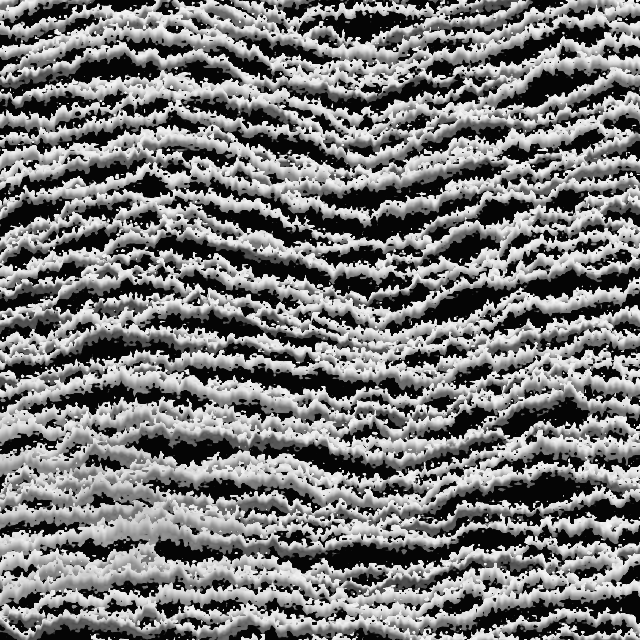
Give the GLSL for this texture, as a WebGL 1 fragment shader.

```glsl
precision highp float;
// Stacked torn sheets: wavy, ragged layers seen edge on, in black and white.
// Sheets are composited back to front; each has a bright torn rim that
// fades down into grey and then into a speckled black gap.
uniform vec2 u_resolution;

float hash(vec2 p) {
  return fract(sin(dot(p, vec2(12.9898, 78.233))) * 43758.5453);
}

float noise(vec2 p) {
  vec2 cell = floor(p);
  vec2 f = fract(p);
  f = f * f * (3.0 - 2.0 * f);
  return mix(mix(hash(cell), hash(cell + vec2(1.0, 0.0)), f.x),
             mix(hash(cell + vec2(0.0, 1.0)), hash(cell + 1.0), f.x), f.y);
}

// Signed noise, from -0.5 to 0.5
float wobble(vec2 p) {
  return noise(p) - 0.5;
}

// Broad folds shared by all the sheets, calmer towards the bottom
float fold(vec2 p) {
  float swell = 0.032 * cos(8.7 * (p.x - 0.22)) + 0.03 * (p.x - 0.5);
  return swell * mix(0.4, 1.0, smoothstep(0.1, 0.6, p.y))
       + 0.018 * wobble(p * vec2(9.0, 5.0))
       + 0.010 * wobble(p * vec2(24.0, 9.0) + 31.0);
}

// Height of the torn rim of one sheet, in sheet spacings
float rim(float x, float sheet) {
  float row = sheet * 7.0;
  return sheet + 0.6 * hash(vec2(sheet, 3.0))
       + 1.3 * wobble(vec2(x * 7.0, row))
       + 0.8 * wobble(vec2(x * 26.0, row + 1.0))
       + 0.5 * wobble(vec2(x * 75.0, row + 2.0))
       + 0.3 * wobble(vec2(x * 190.0, row + 3.0));
}

void main() {
  vec2 p = gl_FragCoord.xy / u_resolution.y;
  float sheets = 45.0;
  float height = (p.y - fold(p)) * sheets;
  float soft = 0.8 * sheets / u_resolution.y;

  // Fine specks roughen both the rims and the gaps
  float speck = wobble(p * 235.0);
  float grain = wobble(p * vec2(200.0, 230.0) + 57.0);

  // A paler patch at the lower left, where the gaps close up
  float pale = smoothstep(0.6, 0.1, p.x) * smoothstep(0.24, 0.06, abs(p.y - 0.2));

  float shade = 0.02;
  for (int i = 0; i < 8; i++) {
    float sheet = floor(height) + 3.0 - float(i);
    float depth = rim(p.x, sheet) - height;
    float tone = noise(vec2(p.x * 5.0, sheet * 7.0 + 4.0));
    float body = noise(vec2(p.x * 14.0, sheet * 7.0 + 5.0));

    // Bright rim fading to grey
    float grey = mix(0.28, 0.52, tone) + 0.1 * pale;
    float fade = smoothstep(0.15, 0.55 + 0.5 * tone, depth + 0.2 * grain);
    float paper = mix(0.92 - 0.14 * pale * body, grey, fade) + 0.1 * grain;

    // Ragged shadow under the sheet
    float gap = 0.6 + 0.5 * body + 0.35 * pale + 0.7 * grain;
    paper = mix(paper, 0.02, smoothstep(gap - soft, gap + 1.6 * soft, depth));

    shade = mix(shade, paper, smoothstep(-soft, soft, depth + 0.75 * speck));
  }
  gl_FragColor = vec4(vec3(clamp(shade, 0.0, 1.0)), 1.0);
}
```
